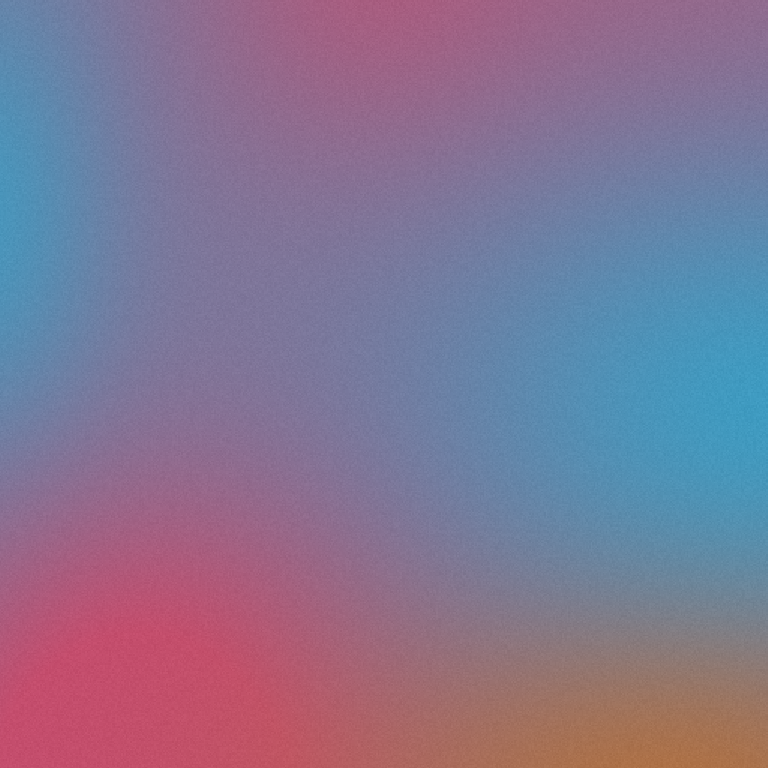
Reproduce this background procedurally as a Shadertoy shader.

```glsl
#define BLUE vec3(0.24, 0.61, 0.76)
#define PINK vec3(0.77, 0.30, 0.43)
#define ORANGE vec3(0.70, 0.44, 0.24)
#define BASE_WARMTH 0.48
#define GRAIN_CELLS 512.0
#define GRAIN_STRENGTH 0.045

// Soft elliptical glow, 1 at its centre
float glow(vec2 p, vec2 centre, vec2 radius) {
    vec2 d = (p - centre) / radius;
    return exp(-dot(d, d));
}

// Sine-free hash of a cell, 0 to 1
float hash(vec2 cell) {
    vec3 q = fract(cell.xyx * 0.1031);
    q += dot(q, q.yzx + 33.33);
    return fract((q.x + q.y) * q.z);
}

// Balance between blue (0) and pink (1)
float warmth(vec2 p) {
    float w = BASE_WARMTH;
    // Cool glows on the left and right edges
    w -= 0.41 * glow(p, vec2(-0.03, 0.72), vec2(0.17, 0.33));
    w -= 0.48 * glow(p, vec2(1.03, 0.47), vec2(0.44, 0.32));
    // Warm glows along the top
    w += 0.23 * glow(p, vec2(0.46, 1.05), vec2(0.24, 0.27));
    w += 0.20 * glow(p, vec2(0.85, 1.10), vec2(0.45, 0.30));
    // Warm glows along the bottom
    w += 0.52 * glow(p, vec2(0.20, 0.10), vec2(0.32, 0.28));
    w += 0.20 * glow(p, vec2(0.00, -0.05), vec2(0.25, 0.22));
    w += 0.20 * glow(p, vec2(0.45, -0.05), vec2(0.30, 0.15));
    return clamp(w, 0.0, 1.0);
}

// Fine grain with a triangular spread, -0.5 to 0.5
float grain(vec2 p) {
    vec2 cell = floor(p * GRAIN_CELLS);
    return 0.5 * (hash(cell) + hash(cell + 71.7)) - 0.5;
}

void mainImage(out vec4 fragColor, in vec2 fragCoord) {
    vec2 uv = fragCoord / iResolution.xy;

    vec3 color = mix(BLUE, PINK, warmth(uv));

    // Amber glow in the lower right corner
    float amber = 0.95 * glow(uv, vec2(0.88, -0.05), vec2(0.45, 0.23));
    color = mix(color, ORANGE, amber);

    color += GRAIN_STRENGTH * grain(uv);
    fragColor = vec4(clamp(color, 0.0, 1.0), 1.0);
}
```
